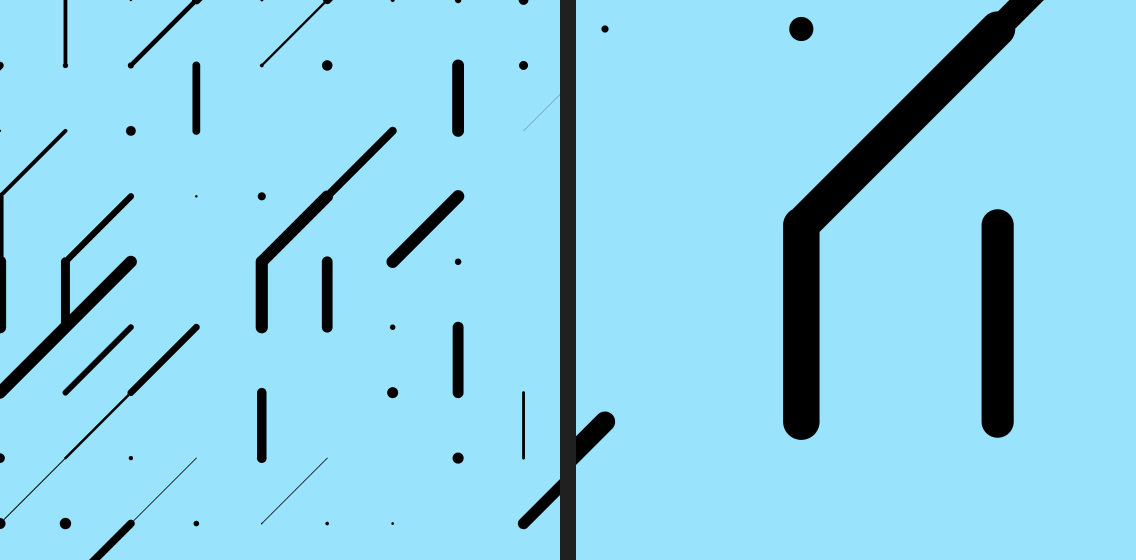
Left, the full canvas; right, a detail of the centre.
Write a WebGL 1 fragment shader that draws this pattern.

```glsl
precision highp float;

// Black round-capped strokes and dots scattered over a square grid on sky blue.
// Each grid node hashes to a diagonal, a vertical or no stroke, and maybe a dot;
// widths are random, and distances to the shapes give smooth coverage.

uniform vec2 u_resolution;

// Three random values per node, without sine
vec3 hash3(vec2 node) {
  vec3 h = fract((node.xyx + 17.0) * vec3(0.1031, 0.1030, 0.0973));
  h += dot(h, h.yxz + 33.33);
  return fract((h.xxy + h.yzz) * h.zyx);
}

float segmentDistance(vec2 p, vec2 end) {
  return length(p - end * clamp(dot(p, end) / dot(end, end), 0.0, 1.0));
}

// Pixel coverage of a band of half width r; hairlines fade out
float coverage(float d, float r, float pixel) {
  return clamp((r - d) / pixel + 0.5, 0.0, 1.0)
       - clamp((-r - d) / pixel + 0.5, 0.0, 1.0);
}

void main() {
  // Grid units, with the first node in the top left corner and y downwards
  float cells = 8.557;
  float pixel = cells / u_resolution.y;
  vec2 grid = vec2(gl_FragCoord.x, u_resolution.y - gl_FragCoord.y) * pixel;
  float ink = 0.0;

  // Nodes whose strokes can reach this point
  for (int j = -1; j <= 1; j++) {
    for (int i = 0; i <= 2; i++) {
      vec2 node = floor(grid) + vec2(float(i), float(j));
      vec2 p = grid - node;
      vec3 stroke = hash3(node);
      vec3 dotPick = hash3(node + 61.0);
      bool diagonal = stroke.x < 0.29;

      // Stroke down-left or straight down, mostly either thick or thin
      if (stroke.x < 0.41) {
        vec2 end = diagonal ? vec2(-1.0, 1.0) : vec2(0.0, 1.0);
        float halfWidth = 0.095 * smoothstep(0.0, 1.0, stroke.y);
        ink = max(ink, coverage(segmentDistance(p, end), halfWidth, pixel));
      }

      // Dot on the node
      if (!diagonal && dotPick.x < 0.55) {
        float radius = 0.01 + 0.085 * dotPick.y;
        ink = max(ink, coverage(length(p), radius, pixel));
      }
    }
  }

  gl_FragColor = vec4(mix(vec3(0.60, 0.89, 0.99), vec3(0.0), ink), 1.0);
}
```
